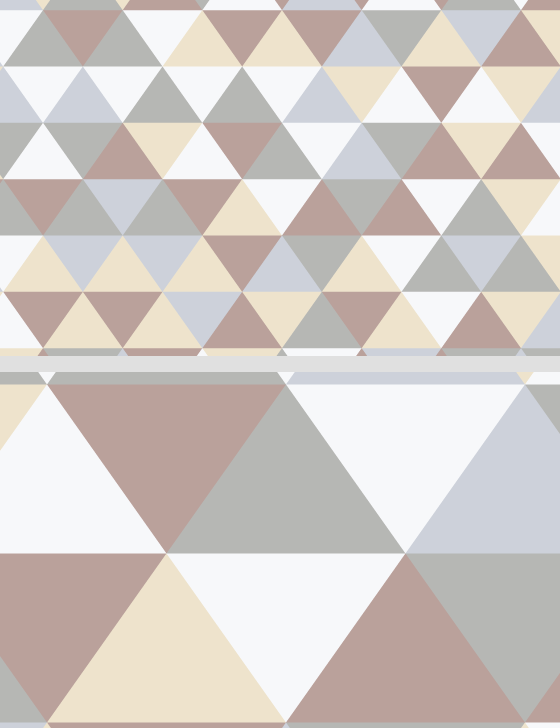
Top: the whole. Bottom: its middle third, enlarged.
Write a WebGL 1 fragment shader that draws this pattern.

```glsl
precision highp float;

// A field of flat pastel triangles in offset rows, with no outlines.
// A sheared lattice splits each cell into an up and a down triangle; colours
// are random, but triangles that share an edge never have the same colour.

#define TRIANGLE_BASE 0.14225             // in canvas widths
#define ROW_HEIGHT 0.1006                 // in canvas widths
#define LATTICE_ORIGIN vec2(0.0768, 0.0140)
#define SEED 37.0
#define SAMPLES 4                         // smoothing samples per pixel side
#define CREAM vec3(0.932, 0.892, 0.800)
#define LAVENDER vec3(0.802, 0.820, 0.856)
#define GREY vec3(0.715, 0.718, 0.706)
#define WHITE vec3(0.970, 0.974, 0.982)
#define MAUVE vec3(0.729, 0.630, 0.608)

uniform vec2 u_resolution;

float hash(vec2 cell) {
  vec3 p = fract(vec3(cell.xyx) * 0.1031);
  p += dot(p, p.yzx + 33.33);
  return fract((p.x + p.y) * p.z);
}

float randomIndex(vec2 cell) {
  return min(floor(5.0 * hash(cell)), 4.0);
}

float upIndex(vec2 cell) {
  return randomIndex(cell + SEED);
}

// Steps on from a random colour until it differs from all three neighbours.
float downIndex(vec2 cell) {
  float below = upIndex(cell);
  float right = upIndex(cell + vec2(1.0, 0.0));
  float above = upIndex(cell + vec2(0.0, 1.0));
  float index = randomIndex(cell + 3.0 * SEED);
  for (int i = 0; i < 3; i++) {
    if (index == below || index == right || index == above) {
      index = mod(index + 1.0, 5.0);
    }
  }
  return index;
}

vec3 palette(float index) {
  if (index < 0.5) return CREAM;
  if (index < 1.5) return LAVENDER;
  if (index < 2.5) return GREY;
  if (index < 3.5) return WHITE;
  return MAUVE;
}

vec3 triangleColour(vec2 position) {
  vec2 lattice = (position - LATTICE_ORIGIN) / vec2(TRIANGLE_BASE, ROW_HEIGHT);
  lattice.x -= 0.5 * lattice.y;           // shear triangles into square cells
  vec2 cell = floor(lattice);
  vec2 local = lattice - cell;
  bool pointsUp = local.x + local.y < 1.0;
  return palette(pointsUp ? upIndex(cell) : downIndex(cell));
}

void main() {
  // Average a grid of samples within the pixel to smooth the edges.
  vec3 colour = vec3(0.0);
  for (int y = 0; y < SAMPLES; y++) {
    for (int x = 0; x < SAMPLES; x++) {
      vec2 offset = (vec2(float(x), float(y)) + 0.5) / float(SAMPLES) - 0.5;
      colour += triangleColour((gl_FragCoord.xy + offset) / u_resolution.x);
    }
  }
  gl_FragColor = vec4(colour / float(SAMPLES * SAMPLES), 1.0);
}
```
